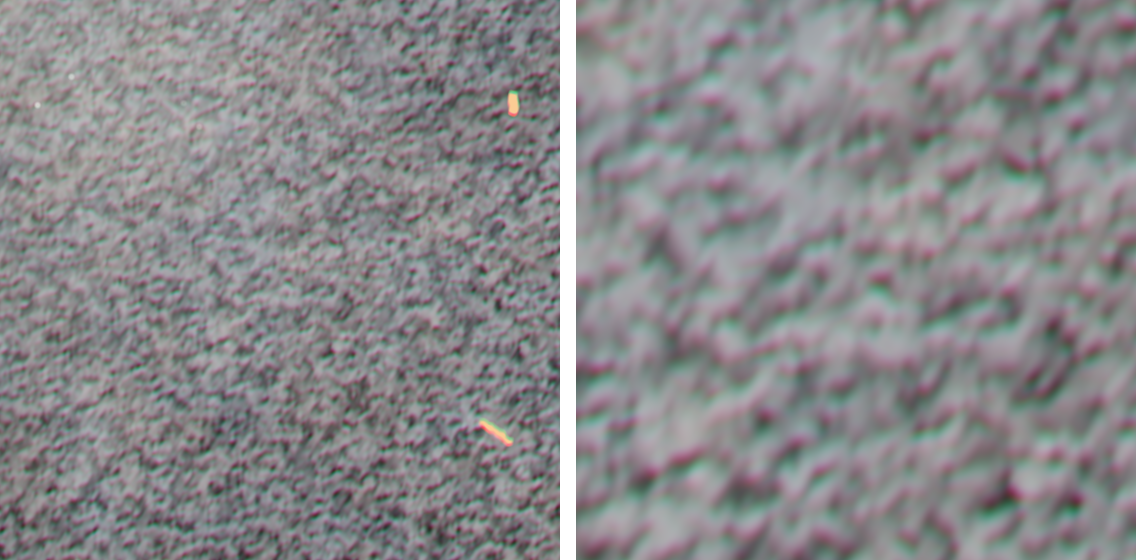
Left: the whole. Right: its middle third, enlarged.
Give the GLSL for this texture, as a Shadertoy shader.

```glsl
float hash(vec2 p) {
    return fract(sin(dot(p, vec2(127.1, 311.7))) * 43758.5453);
}

float noise(vec2 p) {
    vec2 i = floor(p), f = fract(p);
    f = f * f * (3.0 - 2.0 * f);
    return mix(mix(hash(i), hash(i + vec2(1, 0)), f.x),
               mix(hash(i + vec2(0, 1)), hash(i + vec2(1, 1)), f.x), f.y);
}

vec2 rotate(vec2 p, float angle) {
    float c = cos(angle), s = sin(angle);
    return vec2(c * p.x + s * p.y, c * p.y - s * p.x);
}

// Soft, slightly stretched grains that lean up to the right
float grain(vec2 p) {
    p += 0.004 * vec2(noise(p * 45.0), noise(p * 45.0 + 19.0));
    float coarse = noise(rotate(p, 0.42) * vec2(62, 102));
    float fine = noise(rotate(p, 0.95) * vec2(105, 140) + 37.0);
    float n = 0.6 * coarse + 0.4 * fine - 0.5;
    return n - 0.7 * n * n + 0.016;
}

// Soft capsule between two points
float fleck(vec2 p, vec2 a, vec2 b, float radius) {
    vec2 ab = b - a;
    float t = clamp(dot(p - a, ab) / dot(ab, ab), 0.0, 1.0);
    float d = length(p - a - t * ab) + 0.005 * (noise(p * 110.0) - 0.5);
    return 1.0 - smoothstep(radius - 0.003, radius + 0.003, d);
}

float flecks(vec2 p) {
    return max(fleck(p, vec2(0.917, 0.828), vec2(0.918, 0.803), 0.008),
               fleck(p, vec2(0.863, 0.246), vec2(0.908, 0.212), 0.007));
}

// Tiny pale specks in the bright upper left
float specks(vec2 p) {
    float sum = 0.0;
    for (float i = 0.0; i < 4.0; i++) {
        vec2 center = vec2(0.05, 0.62) + vec2(0.4, 0.3) * vec2(hash(vec2(i, 3.0)), hash(vec2(i, 8.0)));
        sum += (1.0 - smoothstep(0.002, 0.008, length(p - center))) * (0.4 + 0.6 * hash(vec2(i, 5.0)));
    }
    return sum;
}

void mainImage(out vec4 fragColor, in vec2 fragCoord) {
    vec2 uv = fragCoord / iResolution.y;

    // Broad light from the upper left, with faint cloudy patches
    vec2 toLight = uv - vec2(0.1, 0.95);
    float glow = exp(-2.0 * dot(toLight, toLight));
    float patches = 0.6 * noise(uv * 5.0 + 4.0) + 0.4 * noise(uv * 13.0) - 0.5;
    vec3 color = vec3(0.458, 0.456, 0.468) + 0.13 * glow + 0.11 * patches;
    color += vec3(0.04, 0.035, 0.015) * exp(-9.0 * dot(toLight, toLight));

    // Faint warm and cool drift
    color += vec3(0.035, 0.0, -0.03) * (noise(uv * 17.0 + 51.0) - 0.5);

    // Lens fringing: each channel sees the ground slightly shifted
    vec2 fringe = vec2(0.0006, 0.0026);
    vec3 grains = vec3(grain(uv + fringe), grain(uv - fringe), grain(uv - 0.1 * fringe));
    color += grains * mix(0.58, 0.34, glow);

    // Pale flecks with red lower rims
    vec3 mask = vec3(flecks(uv + fringe), flecks(uv - fringe), flecks(uv - 0.5 * fringe));
    color = mix(color, vec3(0.98, 0.8, 0.58), mask);
    color = mix(color, vec3(0.93, 0.95, 0.93), 0.7 * min(specks(uv), 1.0));

    fragColor = vec4(clamp(color, 0.0, 1.0), 1.0);
}
```
